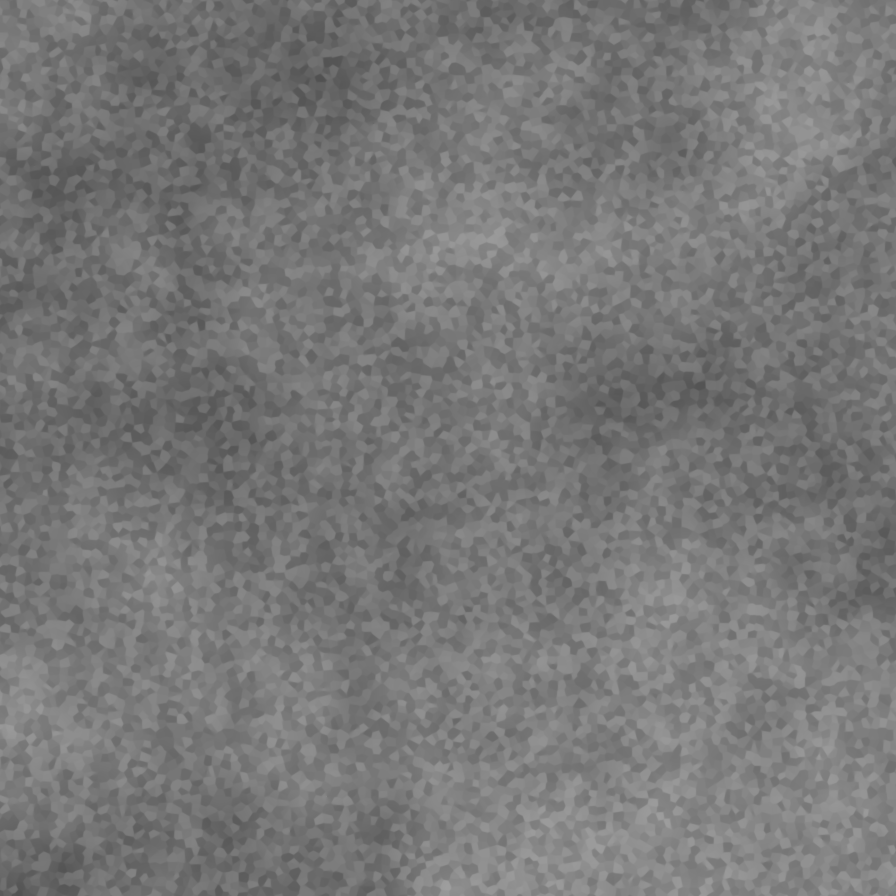
This texture is drawn by a WebGL 2 fragment shader. Its source:

```glsl
#version 300 es
precision highp float;

uniform vec2 u_resolution;
out vec4 outColor;

const float GRAINS_ACROSS = 108.0;  // grain cells along the canvas
const float GRAIN_CONTRAST = 0.128; // full range of grain brightness
const float EDGE_SHARPNESS = 14.0;  // higher gives crisper grain borders
const float CLOUDS_ACROSS = 5.5;    // largest cloud cells along the canvas
const float CLOUD_CONTRAST = 0.135; // range of the largest clouds
const int CLOUD_OCTAVES = 4;
const float CLOUD_GAIN = 0.55;
const float BASE_GRAY = 0.471;

// Integer hash: three random values in 0..1 per lattice cell
vec3 hash3(vec2 cell, uint seed) {
    uvec3 v = uvec3(uvec2(ivec2(cell)), seed);
    v = v * 1664525u + 1013904223u;
    v.x += v.y * v.z;
    v.y += v.z * v.x;
    v.z += v.x * v.y;
    v ^= v >> 16u;
    v.x += v.y * v.z;
    v.y += v.z * v.x;
    v.z += v.x * v.y;
    return vec3(v >> 8u) / float(1u << 24u);
}

float valueNoise(vec2 p, uint seed) {
    vec2 cell = floor(p);
    vec2 f = fract(p);
    vec2 s = f * f * (3.0 - 2.0 * f);
    float a = hash3(cell, seed).x;
    float b = hash3(cell + vec2(1.0, 0.0), seed).x;
    float c = hash3(cell + vec2(0.0, 1.0), seed).x;
    float d = hash3(cell + vec2(1.0, 1.0), seed).x;
    return mix(mix(a, b, s.x), mix(c, d, s.x), s.y);
}

// Layered soft noise centred on zero
float clouds(vec2 p) {
    const mat2 turn = mat2(0.8, 0.6, -0.6, 0.8);
    float sum = 0.0;
    float amplitude = 1.0;
    for (int i = 0; i < CLOUD_OCTAVES; i++) {
        sum += amplitude * (valueNoise(p, uint(i) + 11u) - 0.5);
        p = turn * p * 2.0 + 3.7;
        amplitude *= CLOUD_GAIN;
    }
    return sum;
}

// Voronoi grains, each with a flat random tone, blended only at their borders
float grains(vec2 p) {
    vec2 cell = floor(p);
    float toneSum = 0.0;
    float weightSum = 0.0;
    for (int y = -2; y <= 2; y++) {
        for (int x = -2; x <= 2; x++) {
            vec2 neighbor = cell + vec2(x, y);
            vec3 random = hash3(neighbor, 3u);
            float weight = exp(-EDGE_SHARPNESS * distance(p, neighbor + random.xy));
            toneSum += weight * (random.z - 0.5);
            weightSum += weight;
        }
    }
    return toneSum / weightSum;
}

void main() {
    vec2 uv = gl_FragCoord.xy / min(u_resolution.x, u_resolution.y);
    float gray = BASE_GRAY
        + GRAIN_CONTRAST * grains(uv * GRAINS_ACROSS)
        + CLOUD_CONTRAST * clouds(uv * CLOUDS_ACROSS);
    outColor = vec4(vec3(gray), 1.0);
}
```
